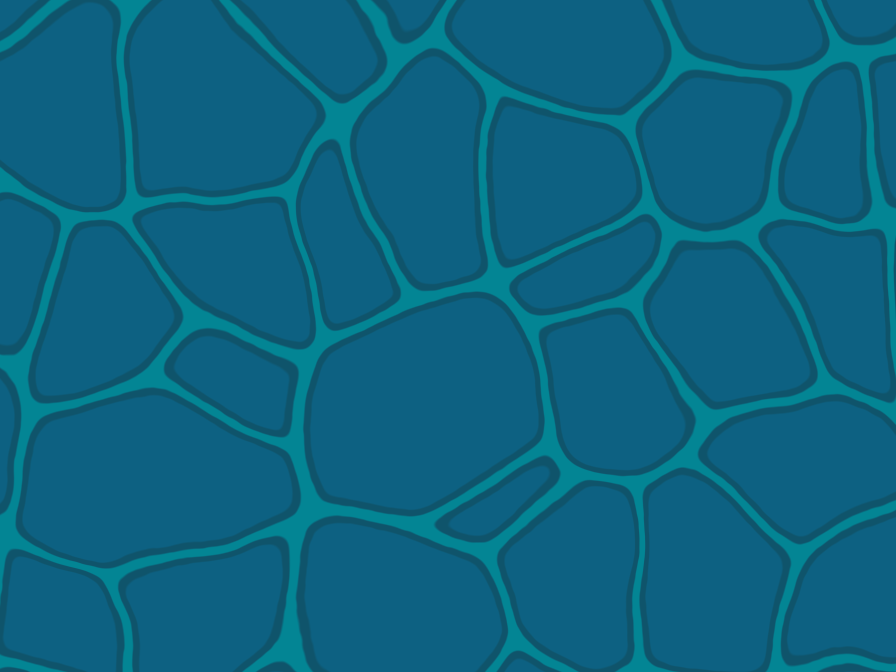
Write a WebGL 1 fragment shader that draws this pattern.

```glsl
precision highp float;
// Teal veins with dark rims that part a blue field into rounded, uneven cells.
// A weighted Voronoi diagram on warped coordinates gives the cells; a smooth
// minimum of the distances to their borders rounds corners and fills junctions.
uniform vec2 u_resolution;

vec3 hash3(vec2 cell) {
  vec3 q = fract(cell.xyx * vec3(0.1031, 0.1030, 0.0973));
  q += dot(q, q.yxz + 33.33);
  return fract((q.xxy + q.yzz) * q.zyx);
}

// Smooth value noise with two independent channels in -1..1
vec2 noise2(vec2 p) {
  vec2 i = floor(p), f = fract(p);
  f = f * f * f * (f * (f * 6.0 - 15.0) + 10.0);
  vec2 low = mix(hash3(i).xy, hash3(i + vec2(1.0, 0.0)).xy, f.x);
  vec2 high = mix(hash3(i + vec2(0.0, 1.0)).xy, hash3(i + 1.0).xy, f.x);
  return mix(low, high, f.y) * 2.0 - 1.0;
}

// Seed of a grid cell: position in xy, weight in z
vec3 seed(vec2 cell) {
  vec3 h = hash3(cell + 57.0);
  return vec3(cell + 0.04 + 0.92 * h.xy, 0.3 * h.z);
}

float power(vec2 p, vec3 s) {
  vec2 d = p - s.xy;
  return dot(d, d) - s.z;
}

// Rounded distance from p to the border of its cell, in grid units
float borderDistance(vec2 p, float rounding) {
  vec2 home = floor(p);
  vec3 nearest = vec3(0.0);
  float least = 1e3;
  for (int y = -2; y <= 2; y++) {
    for (int x = -2; x <= 2; x++) {
      vec3 s = seed(home + vec2(x, y));
      float w = power(p, s);
      if (w < least) {
        least = w;
        nearest = s;
      }
    }
  }
  float sum = 1e-30;
  for (int y = -2; y <= 2; y++) {
    for (int x = -2; x <= 2; x++) {
      vec3 s = seed(home + vec2(x, y));
      float gap = distance(s.xy, nearest.xy);
      if (gap > 1e-4) {
        float d = (power(p, s) - least) / (2.0 * gap);
        sum += exp(-d / rounding);
      }
    }
  }
  return -rounding * log(sum);
}

void main() {
  vec2 p = gl_FragCoord.xy / u_resolution.y;
  float pixel = 1.0 / u_resolution.y;

  // Bend the veins in broad waves, then in finer wobbles
  vec2 warped = p + 0.022 * noise2(p * 6.0 + 3.7) + 0.006 * noise2(p * 15.0 + 9.1);
  float spacing = 0.23;
  float d = spacing * borderDistance(warped / spacing + 11.0, 0.045);
  d += 0.0006 * noise2(p * 80.0).x;

  // Field, dark rim and vein
  vec3 field = vec3(0.05, 0.38, 0.51);
  vec3 rim = vec3(0.06, 0.33, 0.42);
  vec3 vein = vec3(0.01, 0.52, 0.58);
  vec3 color = mix(rim, field, smoothstep(-pixel, pixel, d - 0.0155));
  color = mix(vein, color, smoothstep(-pixel, pixel, d - 0.006));
  gl_FragColor = vec4(color, 1.0);
}
```
